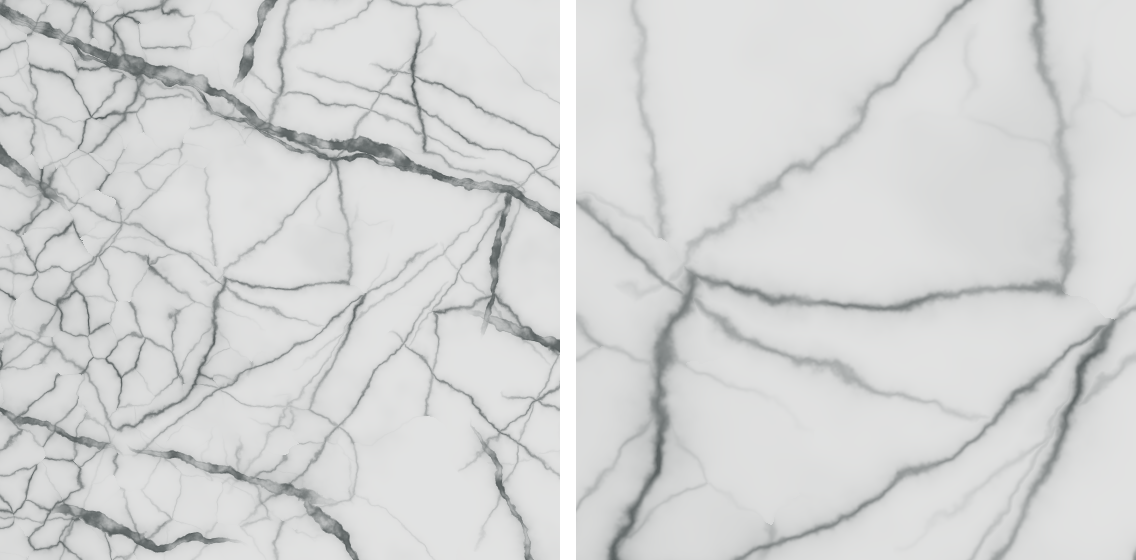
Left: the whole. Right: its middle third, enlarged.
Write a WebGL 1 fragment shader that draws this texture.

```glsl
precision highp float;
// White marble with a bold diagonal grey vein, branching cracks and fine crazing.
uniform vec2 u_resolution;

#define WHITE vec3(0.884, 0.886, 0.885)
#define DARK vec3(0.36, 0.385, 0.385)
#define CELL_SCALE 4.6
#define CRAZE_SCALE 15.0
#define CRACK_WIDTH 0.0023
#define CRAZE_WIDTH 0.0021
#define CRACK_COUNT 20
#define BEND 0.10
#define JITTER 0.018
#define RAGGED 0.009
#define CLOUD 0.07

float hash(vec2 p) {
  vec3 q = fract(p.xyx * 0.1031);
  q += dot(q, q.yzx + 33.33);
  return fract((q.x + q.y) * q.z);
}

vec2 hash2(vec2 p) {
  return vec2(hash(p), hash(p + 57.3));
}

float noise(vec2 p) {
  vec2 i = floor(p), f = fract(p);
  f = f * f * (3.0 - 2.0 * f);
  return mix(mix(hash(i), hash(i + vec2(1, 0)), f.x),
             mix(hash(i + vec2(0, 1)), hash(i + vec2(1, 1)), f.x), f.y);
}

float fbm(vec2 p) {
  float sum = 0.0, amp = 0.5;
  for (int i = 0; i < 4; i++) {
    sum += amp * noise(p);
    p = mat2(1.6, 1.2, -1.2, 1.6) * p + 7.1;
    amp *= 0.5;
  }
  return sum / 0.9375;
}

vec2 warp(vec2 p, float freq) {
  return vec2(fbm(p * freq + 3.7), fbm(p * freq + 41.2)) - 0.5;
}

// Sharp core with a soft grey halo.
float crackInk(float d, float w) {
  float core = d / w;
  return 0.66 * exp(-core * core) + 0.34 * exp(-d / (2.8 * w));
}

// Distance to a segment and the position along it.
vec2 segment(vec2 p, vec2 a, vec2 b) {
  vec2 ab = b - a;
  float t = clamp(dot(p - a, ab) / dot(ab, ab), 0.0, 1.0);
  return vec2(length(p - a - ab * t), t);
}

// Cell borders, each border with its own strength.
float network(vec2 p, float scale, float w) {
  vec2 x = p * scale, cell = floor(x), home = cell, toHome = vec2(0.0);
  float nearest = 9.0;
  for (int j = -1; j <= 1; j++)
    for (int i = -1; i <= 1; i++) {
      vec2 id = cell + vec2(i, j);
      vec2 r = id + hash2(id) - x;
      if (dot(r, r) < nearest) {
        nearest = dot(r, r);
        toHome = r;
        home = id;
      }
    }
  float ink = 0.0;
  for (int j = -2; j <= 2; j++)
    for (int i = -2; i <= 2; i++) {
      vec2 id = home + vec2(i, j);
      vec2 r = id + hash2(id) - x, gap = r - toHome;
      if (dot(gap, gap) > 0.00001) {
        float d = dot(0.5 * (toHome + r), normalize(gap)) / scale;
        float strength = smoothstep(0.05, 0.95, hash(home + id + 0.5));
        ink = max(ink, strength * crackInk(d, w * (0.7 + 0.5 * strength)));
      }
    }
  return ink;
}

// Ragged vein with tapering ends; grain.x frays its width, grain.y mottles it.
float boldVein(vec2 p, vec2 a, vec2 b, float w, vec2 grain) {
  vec2 s = segment(p, a, b);
  float taper = smoothstep(0.0, 0.2, s.y) * smoothstep(1.0, 0.8, s.y + 0.0001 - 0.0001);
  taper = smoothstep(0.0, 0.2, min(s.y, 1.0 - s.y));
  w *= (0.1 + 1.8 * grain.x) * (0.3 + 0.7 * taper);
  float rim = (s.x - w) / 0.002;
  float body = 1.0 - smoothstep(w - 0.002, w + 0.0025, s.x);
  float ink = body * mix(0.25, 0.95, grain.y) + 0.22 * exp(-rim * rim);
  return taper * max(ink, 0.32 * exp(-s.x / 0.010));
}

void main() {
  vec2 p = gl_FragCoord.xy / u_resolution.y;
  vec2 q = p + BEND * warp(p, 3.5) + JITTER * warp(p, 24.0) + RAGGED * warp(p, 75.0);

  // Large cracked plates, stretched along the main vein.
  vec2 along = vec2(dot(q, vec2(0.92, -0.39)) * 0.8, dot(q, vec2(0.39, 0.92)));
  float ink = network(along + 2.3, CELL_SCALE, CRACK_WIDTH) * (0.35 + 0.8 * noise(p * 7.0 + 9.0));

  // Long tapering cracks in two main directions.
  for (int i = 0; i < CRACK_COUNT; i++) {
    float n = float(i);
    vec2 start = hash2(vec2(n, 4.0)) * 1.2 - 0.2;
    float angle = mix(-0.5, 0.85, mod(n, 2.0)) + 0.6 * (hash(vec2(n, 9.0)) - 0.5);
    float size = 0.25 + 0.4 * hash(vec2(n, 15.0));
    vec2 s = segment(q, start, start + size * vec2(cos(angle), sin(angle)));
    float taper = sqrt(max(0.0, 4.0 * s.y * (1.0 - s.y)));
    float strength = taper * (0.25 + 0.6 * hash(vec2(n, 21.0)));
    ink = max(ink, strength * crackInk(s.x, CRACK_WIDTH));
  }

  // Fine crazing gathered on the left and in patches.
  float crazed = smoothstep(0.35, 0.7, fbm(p * 5.0 + 5.0) + 0.45 - 1.25 * p.x);
  vec2 crazePoint = q + 0.035 * warp(p, 12.0);
  float craze = network(crazePoint + 6.0, CRAZE_SCALE, CRAZE_WIDTH);
  ink = 1.0 - (1.0 - ink) * (1.0 - 0.9 * crazed * craze);

  // Cracks fade in and out along their length.
  ink *= 0.45 + 0.95 * fbm(p * 28.0 + 13.0);

  // Bold veins: the diagonal with a split strand, then shorter companions.
  vec2 grain = vec2(fbm(p * 17.0 + 2.0), smoothstep(0.2, 0.75, fbm(p * 45.0)));
  vec2 strand = q + 0.07 * warp(p + 0.6, 8.0);
  float bold = boldVein(q, vec2(-0.3, 1.11), vec2(1.3, 0.48), 0.0095, grain);
  bold = max(bold, boldVein(strand, vec2(-0.3, 1.10), vec2(1.3, 0.47), 0.0035, grain));
  bold = max(bold, boldVein(q, vec2(0.56, 1.10), vec2(0.42, 0.84), 0.007, grain));
  bold = max(bold, boldVein(q, vec2(0.91, 0.66), vec2(0.86, 0.40), 0.007, grain));
  bold = max(bold, boldVein(q, vec2(0.82, 0.46), vec2(1.2, 0.30), 0.009, grain));
  bold = max(bold, boldVein(q, vec2(-0.2, 0.88), vec2(0.14, 0.62), 0.007, grain));
  bold = max(bold, boldVein(q, vec2(-0.1, 0.31), vec2(0.24, 0.20), 0.004, grain));
  bold = max(bold, boldVein(q, vec2(0.22, 0.23), vec2(0.60, 0.11), 0.006, grain));
  bold = max(bold, boldVein(q, vec2(0.53, 0.15), vec2(0.67, -0.06), 0.005, grain));
  bold = max(bold, boldVein(strand, vec2(0.06, 0.09), vec2(0.46, 0.01), 0.008, grain));
  bold = max(bold, boldVein(q, vec2(0.84, 0.26), vec2(1.0, -0.06), 0.004, grain));
  ink = 1.0 - (1.0 - ink) * (1.0 - bold);

  // Faint clouds in the white ground, denser among the crazing.
  float cloud = smoothstep(0.5, 0.85, fbm(p * 7.0 + 20.0)) + 0.7 * crazed;
  ink = clamp(ink + CLOUD * cloud * (1.0 - ink), 0.0, 1.0);
  gl_FragColor = vec4(mix(WHITE, DARK, ink), 1.0);
}
```
